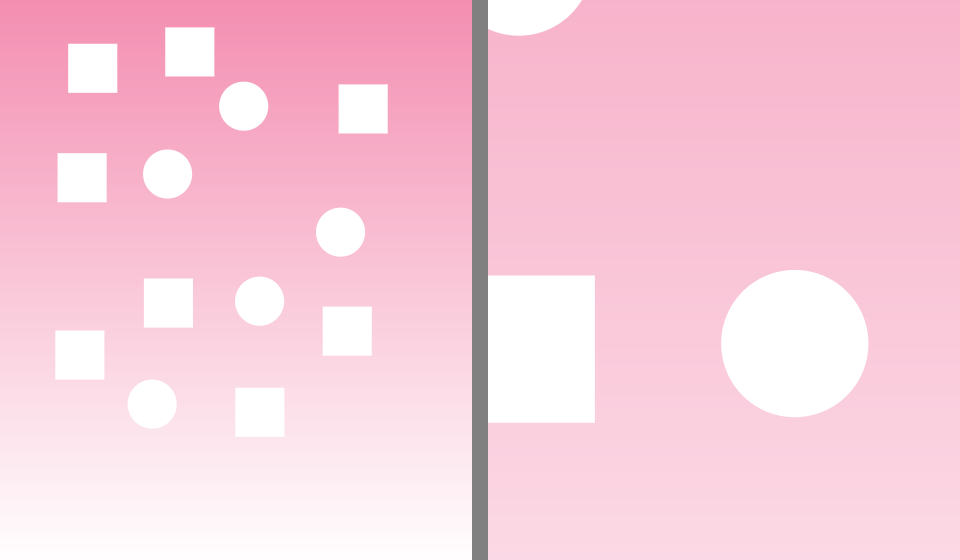
Left, the full canvas; right, a detail of the centre.
This background is drawn by a WebGL 2 fragment shader. Its source:

```glsl
#version 300 es
precision highp float;

uniform vec2 u_resolution;
out vec4 outColor;

const vec3 TOP_PINK = vec3(0.955, 0.557, 0.695);
const vec3 BOTTOM_WHITE = vec3(1.0, 0.995, 0.998);
const vec3 SHAPE_WHITE = vec3(1.0);

const int SHAPE_COUNT = 13;
const int CIRCLE_COUNT = 5;
const float HALF_SIZE = 0.052;               // in canvas widths
const vec2 AREA_MIN = vec2(0.115, 0.20);     // centre range, in canvas fractions
const vec2 AREA_MAX = vec2(0.855, 0.91);
const vec2 JITTER = vec2(0.055, 0.055);
const vec2 SPREAD_STEP = vec2(0.75488, 0.56984);
const vec2 SPREAD_START = vec2(0.31, 0.12);

vec2 hash2(float n) {
    vec3 q = fract(vec3(n) * vec3(0.1031, 0.1030, 0.0973) + 0.37);
    q += dot(q, q.yzx + 33.33);
    return fract((q.xx + q.yz) * q.zy);
}

float circleDistance(vec2 p, float radius) {
    return length(p) - radius;
}

float squareDistance(vec2 p, float halfSide) {
    vec2 d = abs(p) - halfSide;
    return length(max(d, 0.0)) + min(max(d.x, d.y), 0.0);
}

// Evenly spread centres, loosened by a hash
vec2 shapeCentre(int index) {
    float n = float(index);
    vec2 spread = fract(SPREAD_START + n * SPREAD_STEP);
    return mix(AREA_MIN, AREA_MAX, spread) + (hash2(n + 1.0) - 0.5) * JITTER;
}

void main() {
    vec2 uv = gl_FragCoord.xy / u_resolution;
    vec2 canvas = vec2(1.0, u_resolution.y / u_resolution.x);
    vec2 p = uv * canvas;
    float pixel = 1.0 / u_resolution.x;

    // Vertical gradient
    vec3 color = mix(BOTTOM_WHITE, TOP_PINK, uv.y);

    // Scattered squares and circles
    float nearest = 1.0;
    for (int i = 0; i < SHAPE_COUNT; i++) {
        vec2 local = p - shapeCentre(i) * canvas;
        bool isCircle = (i * 5) % SHAPE_COUNT < CIRCLE_COUNT;
        float d = isCircle ? circleDistance(local, HALF_SIZE)
                           : squareDistance(local, HALF_SIZE);
        nearest = min(nearest, d);
    }

    float coverage = clamp(0.5 - nearest / pixel, 0.0, 1.0);
    outColor = vec4(mix(color, SHAPE_WHITE, coverage), 1.0);
}
```
